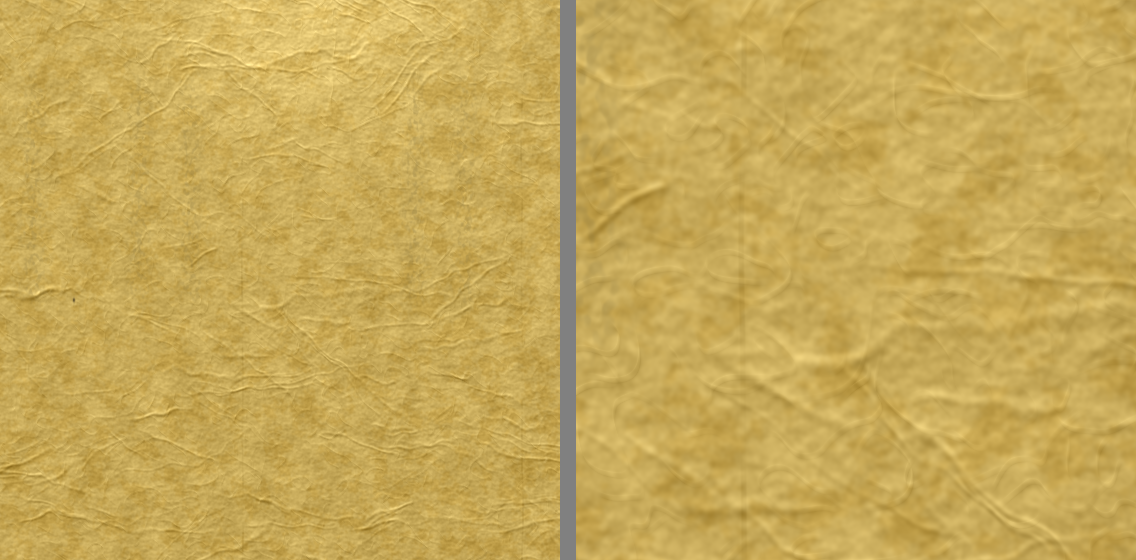
Left, the full canvas; right, a detail of the centre.
Give the GLSL for this texture, as a Shadertoy shader.

```glsl
// Crumpled golden paper: mottled ochre fibres, raked creases, faint stains and a soft sheen.

const vec3 GOLD = vec3(0.782, 0.664, 0.342);
const vec3 OCHRE_SHIFT = vec3(-0.030, -0.046, -0.068);
const vec3 STAIN = vec3(0.56, 0.49, 0.27);
const vec3 FLECK = vec3(0.25, 0.20, 0.10);
const vec2 LIGHT_DIR = vec2(-0.35, 0.94);
const int CREASES = 150;
const int BUNDLE = 3;

vec2 hash2(vec2 p) {
    vec3 q = fract(p.xyx * vec3(0.1031, 0.1030, 0.0973));
    q += dot(q, q.yzx + 33.33);
    return fract((q.xx + q.yz) * q.zy);
}

float cornerSlope(vec2 cell, vec2 offset) {
    float angle = 6.2832 * hash2(cell).x;
    return dot(vec2(cos(angle), sin(angle)), offset);
}

// Gradient noise, roughly -0.7 to 0.7
float noise(vec2 p) {
    vec2 c = floor(p), f = p - c;
    vec2 u = f * f * f * (f * (f * 6.0 - 15.0) + 10.0);
    vec2 e = vec2(1.0, 0.0);
    float low = mix(cornerSlope(c, f), cornerSlope(c + e, f - e), u.x);
    float high = mix(cornerSlope(c + e.yx, f - e.yx), cornerSlope(c + 1.0, f - 1.0), u.x);
    return mix(low, high, u.y);
}

float fbm(vec2 p, int octaves, float gain) {
    float sum = 0.0, amp = 1.0;
    for (int i = 0; i < octaves; i++) {
        sum += amp * noise(p);
        p = mat2(1.6, 1.2, -1.2, 1.6) * p + 17.3;
        amp *= gain;
    }
    return sum;
}

vec2 warp(vec2 p, float freq, float amount) {
    return p + amount * vec2(noise(p * freq + 40.0), noise(p * freq + 90.0));
}

// One straight fold, fading towards both ends
float fold(vec2 p, float angle, float halfLength, float width) {
    vec2 dir = vec2(cos(angle), sin(angle));
    float along = abs(dot(p, dir));
    float across = dot(p, vec2(-dir.y, dir.x)) / width;
    return exp(-across * across) * (1.0 - smoothstep(0.4 * halfLength, halfLength, along));
}

// Bundles of mostly horizontal folds
float creases(vec2 p) {
    float height = 0.0;
    for (int i = 0; i < CREASES; i++) {
        float id = float(i), group = float(i / BUNDLE);
        vec2 centre = hash2(vec2(group, 7.0)) * 1.1 - 0.05;
        vec2 jitter = (hash2(vec2(id, 21.0)) - 0.5) * vec2(0.24, 0.07);
        vec2 turn = hash2(vec2(group, 53.0)) * 2.0 - 1.0;
        vec2 size = hash2(vec2(id, 71.0));
        float angle = 1.05 * turn.x * abs(turn.x) + 0.4 * (hash2(vec2(id, 35.0)).x - 0.5);
        float halfLength = mix(0.04, 0.24, size.x * size.x);
        height += mix(0.3, 1.0, size.y) * fold(p - centre - jitter, angle, halfLength, mix(0.0020, 0.0034, size.y));
    }
    return height;
}

// Short broken wrinkles along the zero lines of noise
float wrinkles(vec2 p, vec2 freq) {
    float ridge = exp(-abs(noise(p * freq)) / 0.055);
    return ridge * smoothstep(-0.15, 0.3, noise(p * freq * 0.8 + 60.0));
}

float paperHeight(vec2 p) {
    vec2 bent = warp(warp(p, 7.0, 0.032), 28.0, 0.010);
    float height = creases(bent);
    height += 0.65 * wrinkles(bent, vec2(10.0, 15.0));
    height += 0.60 * wrinkles(bent + 5.0, vec2(20.0, 27.0));
    height += 0.45 * wrinkles(bent + 9.0, vec2(36.0, 44.0));
    return height + 0.70 * fbm(p * vec2(66.0, 84.0), 2, 0.5);
}

// Bright on slopes facing the light, dark behind them
float relief(vec2 p, float reach) {
    return paperHeight(p - LIGHT_DIR * reach) - paperHeight(p + LIGHT_DIR * reach);
}

float glow(vec2 p, vec2 centre, vec2 radius) {
    vec2 q = (p - centre) / radius;
    return exp(-dot(q, q));
}

// Vertical columns of blotchy show-through
float stains(vec2 p) {
    float columns[5] = float[5](0.06, 0.25, 0.34, 0.74, 0.83);
    float sum = 0.0;
    for (int i = 0; i < 5; i++) sum += glow(p, vec2(columns[i], p.y), vec2(0.024, 1.0));
    float band = smoothstep(0.43, 0.49, p.y) * (1.0 - smoothstep(0.80, 0.92, p.y));
    return sum * band * smoothstep(-0.1, 0.5, fbm(p * vec2(95.0, 70.0), 2, 0.7));
}

float thread(vec2 p, float x, float top) {
    float line = 1.0 - smoothstep(0.0008, 0.0024, abs(p.x - x - 0.004 * noise(p.yy * 5.0)));
    return line * (1.0 - smoothstep(top - 0.1, top, p.y)) * smoothstep(-0.3, 0.3, noise(p * 22.0));
}

void mainImage(out vec4 fragColor, in vec2 fragCoord) {
    vec2 p = fragCoord / iResolution.xy;
    float sheen = glow(p, vec2(0.56, 0.98), vec2(0.26, 0.20));

    // Tone: fibres, raked light and the sheen
    float tone = 0.055 * fbm(p * 16.0, 5, 0.80) + 0.030 * noise(p * 170.0);
    tone += 0.108 * relief(p, 0.0018) * (1.0 + 0.4 * sheen);
    tone += 0.09 * sheen + 0.03 * (p.y - 0.5);
    tone -= 0.035 * (thread(p, 0.433, 0.78) + thread(p, 0.932, 0.95));

    // Colour: ochre patches, show-through and one dark fleck
    float ochre = smoothstep(-0.2, 0.55, fbm(p * 21.0 + 30.0, 4, 0.75) + 0.3 * abs(p.x - 0.5) - 0.05);
    vec3 color = GOLD + OCHRE_SHIFT * (ochre - 0.3) + tone * vec3(1.0, 1.0, 0.9);
    color = mix(color, STAIN, 0.28 * min(stains(p), 1.0));
    color = mix(color, FLECK, 0.8 * glow(p, vec2(0.132, 0.464), vec2(0.002, 0.004)));
    fragColor = vec4(clamp(color, 0.0, 1.0), 1.0);
}
```
